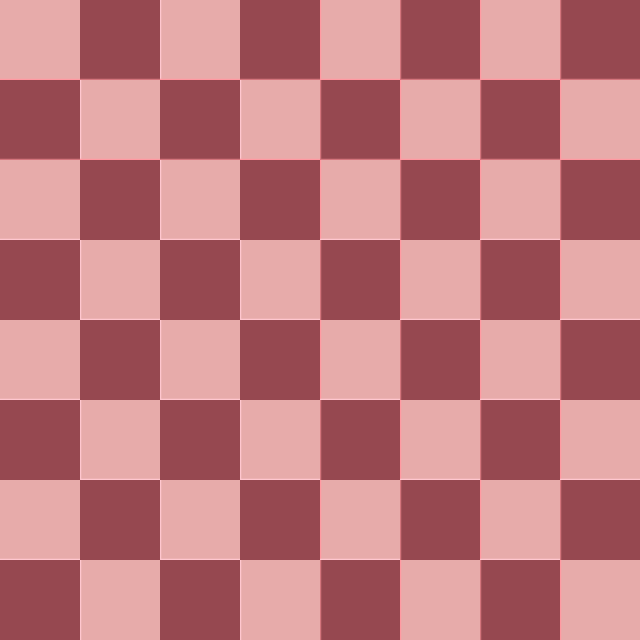
This pattern is drawn by a Shadertoy shader. Its source:

```glsl
// Two-tone rose checkerboard with hairline highlights along the square edges.
#define CELLS 8.0
#define LINE_WIDTH 0.015625 // in cells
#define PALE_LINES vec2(3.0, 5.0) // pale lines per axis, the rest are rosy
#define DARK_ROSE vec3(0.587, 0.284, 0.312)
#define LIGHT_ROSE vec3(0.907, 0.672, 0.668)
#define PALE_EDGE vec3(1.00, 0.78, 0.81)
#define ROSY_EDGE vec3(1.00, 0.60, 0.63)
#define DULL_EDGE vec3(0.83, 0.46, 0.49)

// Smoothed coverage of the light squares
float lightSquares(vec2 p, vec2 pixel) {
    vec2 edgeDistance = abs(mod(p - 0.5, 2.0) - 1.0) - 0.5;
    vec2 side = clamp(2.0 * edgeDistance / pixel, -1.0, 1.0);
    return 0.5 - 0.5 * side.x * side.y;
}

// Paints the line just past each inner cell boundary of one axis
vec3 paintEdges(vec3 color, float x, float pixel, float paleCount, float light) {
    float shifted = x - 0.5 * LINE_WIDTH;
    float index = floor(shifted + 0.5);
    float inner = step(0.5, index) * step(index, CELLS - 0.5);
    float cover = inner * clamp((0.5 * LINE_WIDTH - abs(shifted - index)) / pixel + 0.5, 0.0, 1.0);
    cover *= min(1.0, LINE_WIDTH / pixel);
    float pale = step(index, paleCount + 0.5);
    vec3 rosy = mix(DULL_EDGE, ROSY_EDGE, light);
    // Pale lines show on light squares only
    return mix(color, mix(rosy, PALE_EDGE, pale), cover * mix(1.0, light, pale));
}

void mainImage(out vec4 fragColor, in vec2 fragCoord) {
    vec2 p = CELLS * fragCoord / iResolution.xy;
    vec2 pixel = CELLS / iResolution.xy;

    // Checks
    float light = lightSquares(p, pixel);
    vec3 color = mix(DARK_ROSE, LIGHT_ROSE, light);

    // Vertical, then horizontal hairlines
    color = paintEdges(color, p.x, pixel.x, PALE_LINES.x, light);
    color = paintEdges(color, p.y, pixel.y, PALE_LINES.y, light);
    fragColor = vec4(color, 1.0);
}
```
